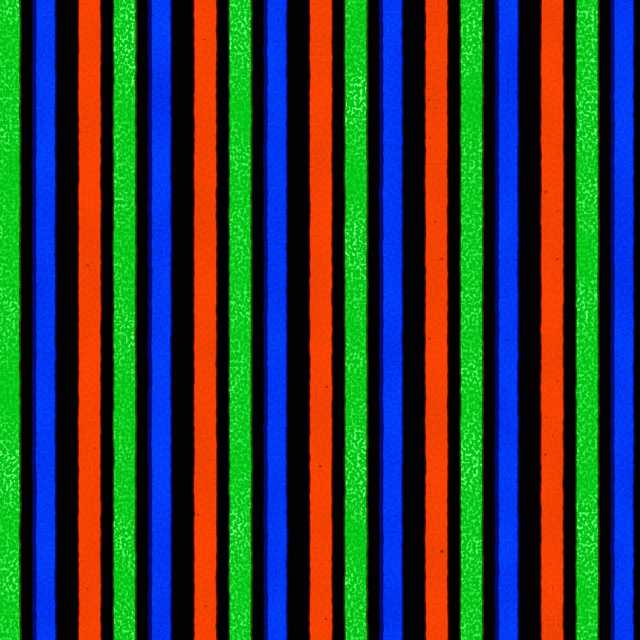
A Shadertoy shader for this pattern:

```glsl
// Vertical red, green and blue phosphor stripes on a black mask.
// Each stripe is a repeated signed distance with rough edges and a dark rim;
// gradient noise adds fine grain, slow fading and bright flecks in the green.

const float PERIOD = 0.1807;   // width of one red-green-blue group
const float HALF_WIDTH = 0.0174;

vec2 hashGradient(ivec2 cell) {
    uint h = uint(cell.x) * 1597u ^ uint(cell.y) * 51749u;
    h = (h ^ (h >> 15)) * 73244475u;
    h = (h ^ (h >> 13)) * 40503u;
    h ^= h >> 16;
    float angle = float(h & 65535u) * 6.28319 / 65536.0;
    return vec2(cos(angle), sin(angle));
}

// Gradient noise, roughly -0.7 to 0.7
float gradientNoise(vec2 p) {
    ivec2 i = ivec2(floor(p));
    vec2 f = fract(p);
    vec2 u = f * f * f * (f * (f * 6.0 - 15.0) + 10.0);
    float a = dot(hashGradient(i), f);
    float b = dot(hashGradient(i + ivec2(1, 0)), f - vec2(1, 0));
    float c = dot(hashGradient(i + ivec2(0, 1)), f - vec2(0, 1));
    float d = dot(hashGradient(i + ivec2(1, 1)), f - vec2(1, 1));
    return mix(mix(a, b, u.x), mix(c, d, u.x), u.y);
}

float band(float x, float left, float right, float blur) {
    return smoothstep(left - blur, left + blur, x)
         * (1.0 - smoothstep(right - blur, right + blur, x));
}

// Ragged offset of one stripe edge along its length
float edgeWobble(float y, float seed) {
    return 0.0011 * gradientNoise(vec2(seed + 0.5, y * 95.0))
         + 0.0008 * gradientNoise(vec2(seed + 0.5, y * 24.0 + 300.0));
}

// Lays one repeated stripe over the base; rimInset narrows the bright core
vec3 addStripe(vec3 base, vec2 uv, float center, vec3 core, vec3 rim,
               vec2 rimInset, float seed, float pixel) {
    float t = (uv.x - center) / PERIOD + 0.5;
    float x = (fract(t) - 0.5) * PERIOD;
    float id = seed + 7.0 * floor(t);
    float left = -HALF_WIDTH + edgeWobble(uv.y, id);
    float right = HALF_WIDTH + edgeWobble(uv.y, id + 40.0);
    float blur = max(0.0013, pixel * 0.75);
    float rimMask = band(x, left - 0.0015, right + 0.0015, blur * 1.3);
    float coreMask = band(x, left + rimInset.x, right - rimInset.y, blur);
    return mix(mix(base, rim, rimMask), core, coreMask);
}

// Pale flecks that gather in slow patches along the green stripes
vec3 greenPhosphor(vec2 uv) {
    float patches = 0.5 + 0.9 * gradientNoise(uv * vec2(11.0, 9.0) + 31.0)
                  + 0.4 * gradientNoise(uv * vec2(40.0, 26.0));
    float flecks = gradientNoise(uv * vec2(210.0, 185.0))
                 + 0.5 * gradientNoise(uv * 330.0 + 70.0);
    float bright = smoothstep(-0.1, 0.45, flecks) * clamp(patches, 0.1, 1.0);
    vec3 color = mix(vec3(0.02, 0.78, 0.09), vec3(0.46, 0.97, 0.52), bright);
    return color * (1.0 + 0.13 * flecks);
}

void mainImage(out vec4 fragColor, in vec2 fragCoord) {
    vec2 uv = fragCoord / iResolution.xy;
    float pixel = 1.0 / iResolution.x;

    // Shared grain and slow fading
    float grain = gradientNoise(uv * 240.0 + 11.0);
    float fade = gradientNoise(uv * vec2(18.0, 10.0) + 90.0);
    float shade = 1.0 + 0.10 * grain + 0.05 * fade;

    // Sparse dark pits in the red
    float pits = smoothstep(0.46, 0.62, gradientNoise(uv * 105.0 + 200.0));

    vec3 red = vec3(0.96, 0.26, 0.015) * shade * (1.0 - 0.35 * pits);
    vec3 green = greenPhosphor(uv);
    vec3 blue = vec3(0.01, 0.22 + 0.05 * grain + 0.04 * fade, 0.96) * shade;

    // Black mask, then the three stripes of each group
    vec3 color = vec3(0.012, 0.006, 0.012) * (1.0 + 0.8 * grain);
    color = addStripe(color, uv, 0.1400, red, vec3(0.34, 0.05, 0.01),
                      vec2(0.0006), 3.0, pixel);
    color = addStripe(color, uv, 0.1950, green, vec3(0.13, 0.29, 0.01),
                      vec2(0.0006, 0.0014), 101.0, pixel);
    color = addStripe(color, uv, 0.2500, blue, vec3(0.02, 0.04, 0.45),
                      vec2(0.0048, 0.0010), 211.0, pixel);

    fragColor = vec4(clamp(color, 0.0, 1.0), 1.0);
}
```
